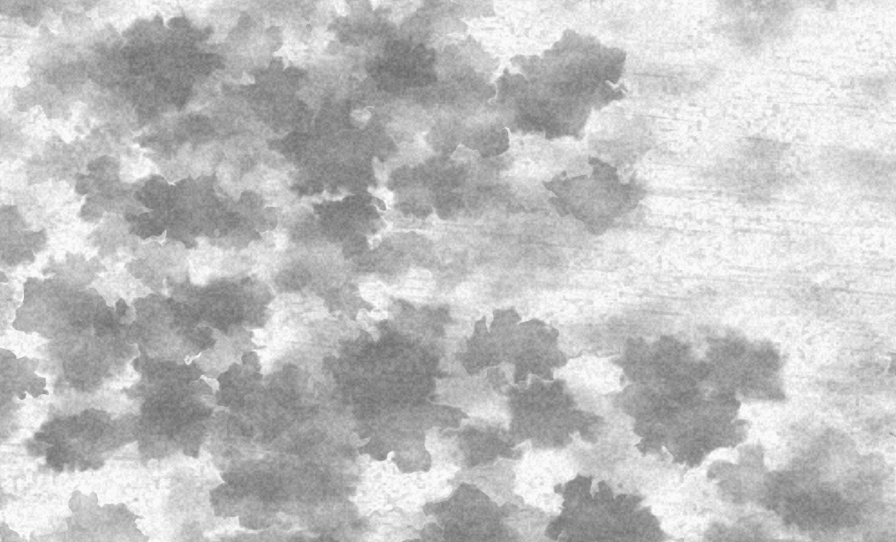
This texture is drawn by a WebGL 2 fragment shader. Its source:

```glsl
#version 300 es
precision highp float;

uniform vec2 u_resolution;
out vec4 fragColor;

float hash(vec2 p) {
    vec3 q = fract(p.xyx * vec3(0.1031, 0.1030, 0.0973));
    q += dot(q, q.yzx + 33.33);
    return fract((q.x + q.y) * q.z);
}

float noise(vec2 p) {
    vec2 i = floor(p), f = fract(p);
    f = f * f * (3.0 - 2.0 * f);
    return mix(mix(hash(i), hash(i + vec2(1, 0)), f.x),
               mix(hash(i + vec2(0, 1)), hash(i + vec2(1, 1)), f.x), f.y);
}

float fbm(vec2 p) {
    float sum = 0.0, amp = 0.53;
    for (int i = 0; i < 5; i++) {
        sum += amp * noise(p);
        p = mat2(1.6, 1.2, -1.2, 1.6) * p + 17.3;
        amp *= 0.5;
    }
    return sum;
}

// Broad drifts that decide where leaves gather
float cluster(vec2 p) {
    float drift = noise(p * vec2(2.6, 3.6) + 41.0) * 0.55 + noise(p * vec2(5.5, 7.0) + 8.0) * 0.45;
    return drift - 0.12 * smoothstep(1.35, 1.65, p.x);
}

// One layer of lobed leaf stains, scattered on a jittered grid
float leafLayer(vec2 p, float scale, float seed) {
    vec2 cell = floor(p * scale);
    float ink = 0.0;
    for (int y = -1; y <= 1; y++) {
        for (int x = -1; x <= 1; x++) {
            vec2 id = cell + vec2(x, y), key = id + seed;
            vec2 center = id + 0.1 + 0.8 * vec2(hash(key + 3.1), hash(key + 7.7));
            float present = smoothstep(0.49, 0.58, cluster(center / scale));
            vec2 q = (p * scale - center) * vec2(0.88, 1.12);
            float angle = atan(q.y, q.x) + 6.283 * hash(key + 11.9);
            float lobes = 0.68 + 0.32 * abs(cos(angle * 2.5)) + 0.06 * cos(angle * 11.0);
            float radius = mix(0.36, 0.72, hash(key + 19.3));
            float soft = mix(0.04, 0.2, pow(hash(key + 23.7), 2.0));
            float body = 1.0 - smoothstep(-soft, soft, length(q) - radius * lobes);
            float stem = 1.0 - smoothstep(0.008, 0.03, abs(sin(angle * 0.5) * length(q) + 0.04 * length(q)));
            stem *= step(length(q), 0.95) * step(0.7, hash(key + 31.0));
            float tone = mix(0.4, 1.7, hash(key + 29.1));
            ink = max(ink, present * max(body * tone, stem * 0.4));
        }
    }
    return ink;
}

void main() {
    vec2 p = gl_FragCoord.xy / u_resolution.y;

    // Ragged outlines from coarse and fine domain warps
    vec2 ragged = p + 0.06 * (vec2(fbm(p * 15.0), fbm(p * 15.0 + 60.0)) - 0.5);
    ragged += 0.016 * (vec2(noise(p * 75.0), noise(p * 75.0 + 40.0)) - 0.5);
    float mottle = fbm(p * vec2(13.0, 19.0) + 5.0);
    float leaves = leafLayer(ragged, 7.2, 13.0) + 0.6 * leafLayer(ragged + 0.37, 9.5, 71.0);
    leaves *= 0.1 + 1.7 * mottle;

    // Patchy washes between the leaves
    float wash = smoothstep(0.42, 0.76, 0.4 * cluster(p) + 0.6 * fbm(p * vec2(8.0, 13.0) + 90.0));

    // Slightly tilted brush streaks
    vec2 along = vec2(p.x, p.y + 0.09 * p.x + 0.008 * noise(p * 5.0));
    float fiber = noise(along * vec2(5.0, 95.0)) * 0.6 + noise(along * vec2(13.0, 170.0) + 30.0) * 0.4;
    float streak = smoothstep(0.52, 0.9, fiber) * smoothstep(0.35, 0.65, fbm(p * 4.0 + 23.0));

    // Speckle and fine grain
    float speckle = smoothstep(0.5, 0.9, noise(p * vec2(110.0, 150.0))) * smoothstep(0.38, 0.65, mottle);
    float grain = noise(p * 300.0) + noise(p * 170.0 + 9.0) - 1.0;

    float ink = leaves + 0.65 * wash + 0.3 * streak + 0.22 * speckle;
    float shade = 0.962 - 0.48 * (1.0 - exp(-ink));
    shade += 0.08 * grain + 0.05 * (fiber - 0.5);
    fragColor = vec4(vec3(clamp(shade, 0.0, 0.98)), 1.0);
}
```
